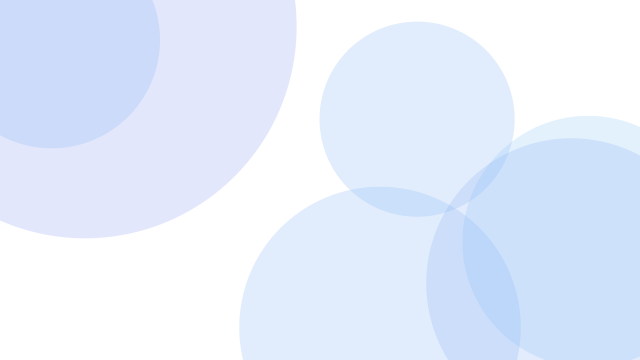
Reproduce this background procedurally as a WebGL 2 fragment shader.

```glsl
#version 300 es
precision highp float;

// Soft translucent discs overlapping on a white ground.
// Each disc is a circle distance function, blended over the layers below
// at one shared opacity. Lengths are in units of the canvas height.

uniform vec2 u_resolution;
out vec4 fragColor;

const vec3 GROUND = vec3(1.0);
const vec3 LAVENDER = vec3(0.56, 0.62, 0.953);
const vec3 BLUE = vec3(0.53, 0.718, 0.953);
const vec3 PERIWINKLE = vec3(0.55, 0.70, 0.953);
const vec3 SKY = vec3(0.56, 0.78, 0.97);
const float OPACITY = 0.25;

// Discs from back to front: centre x, centre y, radius.
const int DISC_COUNT = 6;
const vec3 DISCS[DISC_COUNT] = vec3[](
    vec3(0.236, 0.926, 0.588),
    vec3(0.1435, 0.889, 0.301),
    vec3(1.1586, 0.669, 0.271),
    vec3(1.0556, 0.0903, 0.391),
    vec3(1.634, 0.3287, 0.3495),
    vec3(1.587, 0.213, 0.403)
);
const vec3 TINTS[DISC_COUNT] = vec3[](
    LAVENDER, BLUE, BLUE, BLUE, SKY, PERIWINKLE
);

// Signed distance to a disc, negative inside.
float discDistance(vec2 point, vec3 disc) {
    return length(point - disc.xy) - disc.z;
}

// Coverage of a shape, with an edge one pixel wide.
float coverage(float signedDistance, float pixelSize) {
    return clamp(0.5 - signedDistance / pixelSize, 0.0, 1.0);
}

void main() {
    vec2 point = gl_FragCoord.xy / u_resolution.y;
    float pixelSize = 1.0 / u_resolution.y;

    // Blend the discs over the ground in order.
    vec3 color = GROUND;
    for (int i = 0; i < DISC_COUNT; i++) {
        float mask = coverage(discDistance(point, DISCS[i]), pixelSize);
        color = mix(color, TINTS[i], OPACITY * mask);
    }

    fragColor = vec4(color, 1.0);
}
```
